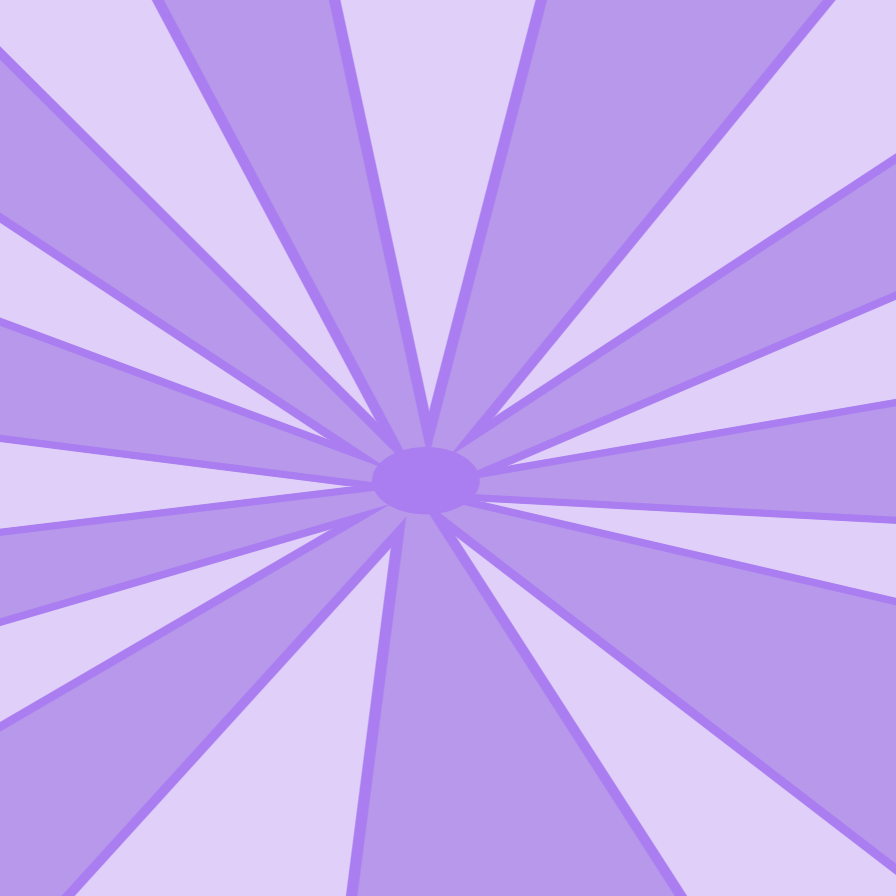
This background is drawn by a Shadertoy shader. Its source:

```glsl
// Uneven sunburst: pale lilac rays with violet outlines around an oval hub.
// Each ray is the overlap of two half-planes, measured in a space squashed
// along x, so that the hub is a circle and every outline has one width.

const float STRETCH = 1.6;

// Rays: apex on the canvas, then start and end angle in degrees.
const vec4 RAYS[10] = vec4[10](
    vec4(0.479, 0.542, 80.8, 97.7),
    vec4(0.552, 0.535, 46.4, 62.9),
    vec4(0.568, 0.4805, 15.4, 34.4),
    vec4(0.539, 0.440, -20.4, -4.9),
    vec4(0.509, 0.401, -68.1, -50.9),
    vec4(0.436, 0.388, -119.6, -94.6),
    vec4(0.3685, 0.409, -154.9, -137.0),
    vec4(0.3906, 0.457, 168.5, 190.9),
    vec4(0.3646, 0.5104, 133.4, 149.3),
    vec4(0.419, 0.531, 108.4, 122.1));

vec2 squash(vec2 p) {
    return vec2(p.x / STRETCH, p.y);
}

float cross2(vec2 a, vec2 b) {
    return a.x * b.y - a.y * b.x;
}

// Signed distance to a ray's two sides, negative inside; corners are mitred.
float rayDistance(vec2 uv, vec4 ray) {
    vec2 q = squash(uv - ray.xy);
    vec2 angles = radians(ray.zw);
    vec2 start = vec2(cos(angles.x), sin(angles.x));
    vec2 end = vec2(cos(angles.y), sin(angles.y));
    return max(-cross2(start, q), cross2(end, q));
}

// Smooth coverage of the region where the distance is negative.
float coverage(float d) {
    float soft = 0.6 / iResolution.y;
    return 1.0 - smoothstep(-soft, soft, d);
}

void mainImage(out vec4 fragColor, in vec2 fragCoord) {
    vec2 uv = fragCoord / iResolution.xy;
    vec3 lavender = vec3(0.718, 0.596, 0.918);
    vec3 paleLilac = vec3(0.878, 0.812, 0.976);
    vec3 violet = vec3(0.667, 0.494, 0.941);

    // Nearest ray
    float rays = 1e3;
    for (int i = 0; i < 10; i++) {
        rays = min(rays, rayDistance(uv, RAYS[i]));
    }

    // Outlines, ray interiors, then the hub on top
    float hub = length(squash(uv - vec2(0.4753, 0.4635))) - 0.0376;
    vec3 color = mix(lavender, violet, coverage(rays - 0.008));
    color = mix(color, paleLilac, coverage(rays));
    color = mix(color, violet, coverage(hub));

    fragColor = vec4(color, 1.0);
}
```
